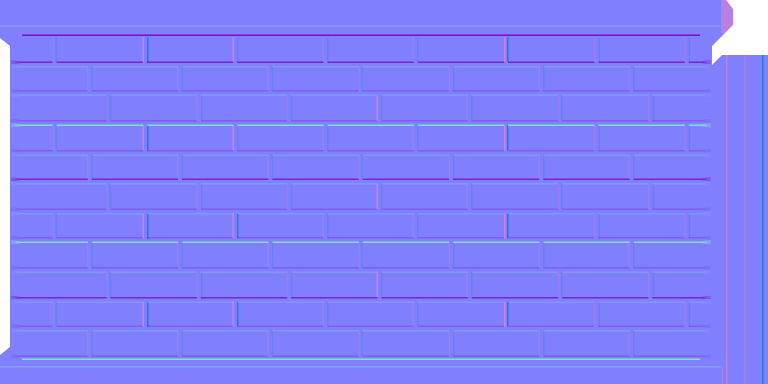
Give the GLSL for this texture map, as a Shadertoy shader.

```glsl
const float CANVAS_HEIGHT = 384.0;
const float LINE_WIDTH = 1.5;
const vec2 BRICK_PITCH = vec2(90.3, 29.4);
const float COURSE_TOP = 34.6;
const float COURSE_COUNT = 11.0;
const float QUARTER_TURN = 1.5707963;

// Antialiased coverage of a signed distance, positive inside
float coverage(float inside, float px) {
    return clamp(inside / px + 0.5, 0.0, 1.0);
}

// Centre of the grid cell of one line width that holds x
float snapToGrid(float x) {
    return (floor(x / LINE_WIDTH) + 0.5) * LINE_WIDTH;
}

float stroke(float x, float center, float halfWidth, float px) {
    return coverage(halfWidth - abs(x - snapToGrid(center)), px);
}

float span(float x, float lo, float hi, float px) {
    return coverage(min(x - lo, hi - x), px);
}

float horizontalLine(vec2 p, float y, float x0, float x1, float px) {
    return stroke(p.y, y, 0.5 * LINE_WIDTH, px) * span(p.x, x0, x1, px);
}

float verticalLine(vec2 p, float x, float y0, float y1, float px) {
    return stroke(p.x, x, 0.5 * LINE_WIDTH, px) * span(p.y, y0, y1, px);
}

// Wall with chamfered cap and base, joined to the side pillar
float silhouette(vec2 p) {
    float left = clamp(1.25 * min(p.y - 38.0, 355.0 - p.y), 0.0, 10.0);
    if (left <= 0.0) left = -2.0;
    float right = min(733.0, min(726.0 + 0.78 * p.y, 758.0 - p.y));
    float wall = min(p.x - left, max(right, 712.0) - p.x);
    float pillar = min(p.y - 55.0, 0.707 * (p.x + p.y - 777.0));
    return max(wall, pillar);
}

// Horizontal offset of the joints, cycling every three courses
float courseShift(float kind) {
    return kind < 0.5 ? 54.6 : (kind < 1.5 ? 89.9 : 108.6);
}

// Depth of the two facing edges of a joint: x before it, y after it
vec2 jointDepth(float column, float row, float kind) {
    bool everyFourth = mod(column, 4.0) == 1.0;
    bool paired = column == 2.0;
    bool first = kind == 0.0;
    bool deepBefore = (first && (everyFourth || paired)) || (kind == 2.0 && column == 3.0);
    bool deepAfter = first && (everyFourth || (paired && row > 5.0));
    return vec2(deepBefore ? 0.65 : 0.2, deepAfter ? 0.8 : 0.2);
}

vec2 brickTilt(vec2 p, float px) {
    float row = floor((p.y - COURSE_TOP) / BRICK_PITCH.y);
    if (row < 0.0 || row >= COURSE_COUNT) return vec2(0.0);
    float courseY = COURSE_TOP + row * BRICK_PITCH.y;
    float top = courseY + 2.5;
    float bottom = courseY + 27.4;
    float kind = mod(row, 3.0);
    float shift = courseShift(kind);
    float column = floor((p.x - shift) / BRICK_PITCH.x + 0.5);
    float jointX = shift + column * BRICK_PITCH.x;
    float hasJoint = step(22.0, jointX) * step(jointX, 700.0);

    // Bed edges, smeared toward both ends of the wall
    float smear = 1.0 - smoothstep(12.0, 22.0, p.x) + smoothstep(700.0, 710.0, p.x);
    float halfWidth = mix(0.5 * LINE_WIDTH, 2.0, smear);
    float topDepth = mix(0.2, 0.75, max(cos(QUARTER_TURN * (row - 3.0)), 0.0));
    float bottomDepth = mix(0.27, 0.75, max(cos(QUARTER_TURN * row), 0.0));
    topDepth *= step(0.5, row);
    float bed = topDepth * stroke(p.y, top, halfWidth, px)
              - bottomDepth * stroke(p.y, bottom, halfWidth, px);
    float face = mix(1.0, coverage(abs(p.x - jointX) - 2.0, px), hasJoint);
    bed *= face * mix(1.0, 0.35, smear) * span(p.x, 11.0, 711.0, px);

    // Facing edges on both sides of a joint
    vec2 depth = jointDepth(column, row, kind);
    float joint = depth.x * verticalLine(p, jointX - 2.1, top, bottom, px)
                - depth.y * verticalLine(p, jointX + 2.1, top, bottom, px);
    return vec2(joint * hasJoint, bed);
}

vec2 mouldingTilt(vec2 p, float px) {
    vec2 tilt = vec2(0.0);
    // Cap and base ledges
    tilt.y += 0.2 * horizontalLine(p, 26.0, -2.0, 721.0, px);
    tilt.y -= 0.9 * horizontalLine(p, 34.5, 22.0, 700.0, px);
    tilt.y += 0.75 * horizontalLine(p, 358.5, 22.0, 700.0, px);
    tilt.y += 0.25 * horizontalLine(p, 367.0, -2.0, 721.0, px);
    // Turned end of the cap
    tilt.x += 0.45 * span(p.x, 721.0, 740.0, px) * span(p.y, -2.0, 33.0, px);
    // Pillar grooves
    tilt.x += 0.3 * verticalLine(p, 721.5, 367.0, 386.0, px);
    tilt.x += 0.45 * verticalLine(p, 727.0, 55.0, 386.0, px);
    tilt.x += 0.25 * verticalLine(p, 745.0, 55.0, 386.0, px);
    tilt.x -= 0.75 * verticalLine(p, 763.0, 55.0, 386.0, px);
    return tilt;
}

void mainImage(out vec4 fragColor, in vec2 fragCoord) {
    float px = CANVAS_HEIGHT / iResolution.y;
    vec2 p = vec2(fragCoord.x, iResolution.y - fragCoord.y) * px;
    vec2 tilt = brickTilt(p, px) + mouldingTilt(p, px);
    // Steep edges shorten the averaged normal
    vec3 normal = vec3(tilt, 1.0 - 0.5 * length(tilt));
    vec3 color = mix(vec3(1.0), 0.5 + 0.5 * normal, coverage(silhouette(p), px));
    fragColor = vec4(color, 1.0);
}
```
